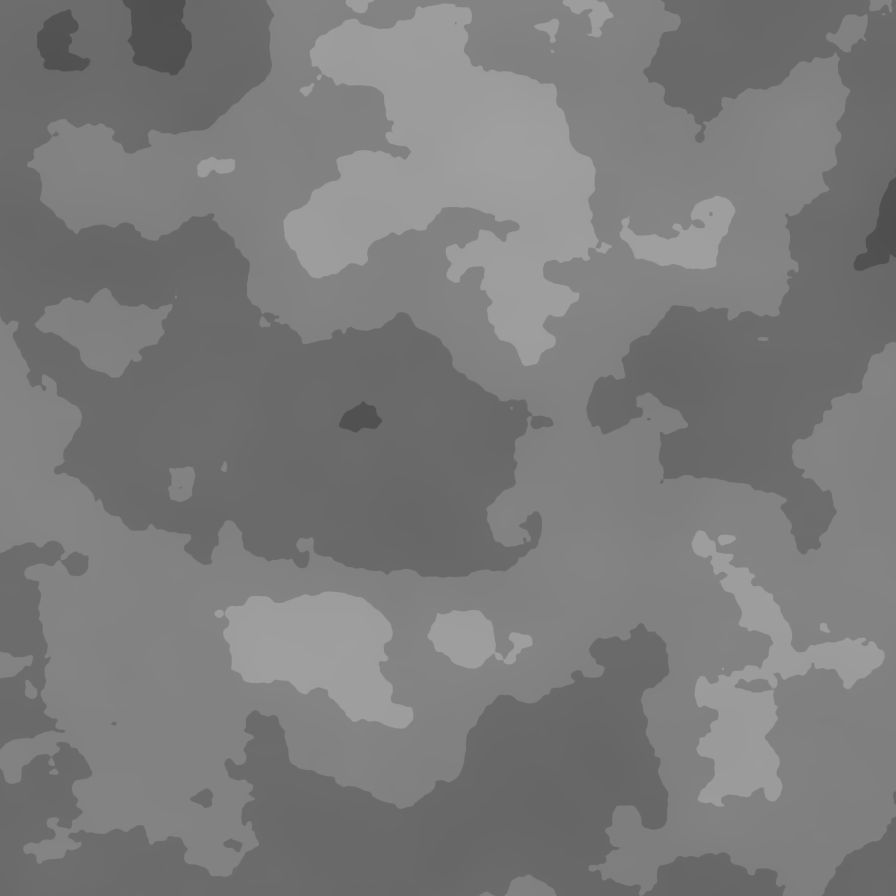
Give the GLSL for this texture map, as a WebGL 2 fragment shader.

```glsl
#version 300 es
precision highp float;

uniform vec2 u_resolution;
out vec4 fragColor;

const float PIT = 0.325;
const float LOWLAND = 0.42;
const float PLAIN = 0.508;
const float PLATEAU = 0.61;

float hash(vec2 p) {
    return fract(sin(dot(p, vec2(127.1, 311.7))) * 43758.5453);
}

float valueNoise(vec2 p) {
    vec2 cell = floor(p);
    vec2 f = fract(p);
    vec2 blend = f * f * (3.0 - 2.0 * f);
    float bottom = mix(hash(cell), hash(cell + vec2(1.0, 0.0)), blend.x);
    float top = mix(hash(cell + vec2(0.0, 1.0)), hash(cell + vec2(1.0)), blend.x);
    return mix(bottom, top, blend.y);
}

// Octaves of noise centred on zero
float relief(vec2 uv, float frequency, int octaves) {
    float height = 0.0;
    float amplitude = 0.5;
    vec2 p = uv * frequency + vec2(17.3, 8.6);
    for (int i = 0; i < octaves; i++) {
        height += amplitude * (valueNoise(p) - 0.5);
        p = p * 2.0 + vec2(5.2, 1.3);
        amplitude *= 0.5;
    }
    return height;
}

// Mean and spread of the relief on a coarse grid
vec2 surveyRelief(float frequency, int side) {
    float sum = 0.0;
    float squares = 0.0;
    for (int y = 0; y < side; y++) {
        for (int x = 0; x < side; x++) {
            vec2 spot = (vec2(x, y) + 0.5) / float(side);
            float height = relief(spot, frequency, 3);
            sum += height;
            squares += height * height;
        }
    }
    float count = float(side * side);
    float mean = sum / count;
    return vec2(mean, sqrt(max(squares / count - mean * mean, 1e-4)));
}

// Antialiased threshold
float above(float height, float level, float softness) {
    return smoothstep(level - softness, level + softness, height);
}

float terrace(float height, float softness) {
    float tone = mix(PIT, LOWLAND, above(height, -2.3, softness));
    tone = mix(tone, PLAIN, above(height, -0.36, softness));
    return mix(tone, PLATEAU, above(height, 1.28, softness));
}

void main() {
    vec2 uv = gl_FragCoord.xy / u_resolution;
    float frequency = 4.5;

    // Levelled height, so each terrace keeps its share
    vec2 survey = surveyRelief(frequency, 7);
    float height = (relief(uv, frequency, 6) - survey.x) / survey.y;
    float softness = max(0.7 * fwidth(height), 1e-4);

    // Flat terraces with faint, soft shading
    float shading = 0.05 * relief(uv + 3.7, 6.0, 3);
    float tone = terrace(height, softness) + shading + 0.005 * height;
    fragColor = vec4(vec3(tone), 1.0);
}
```
